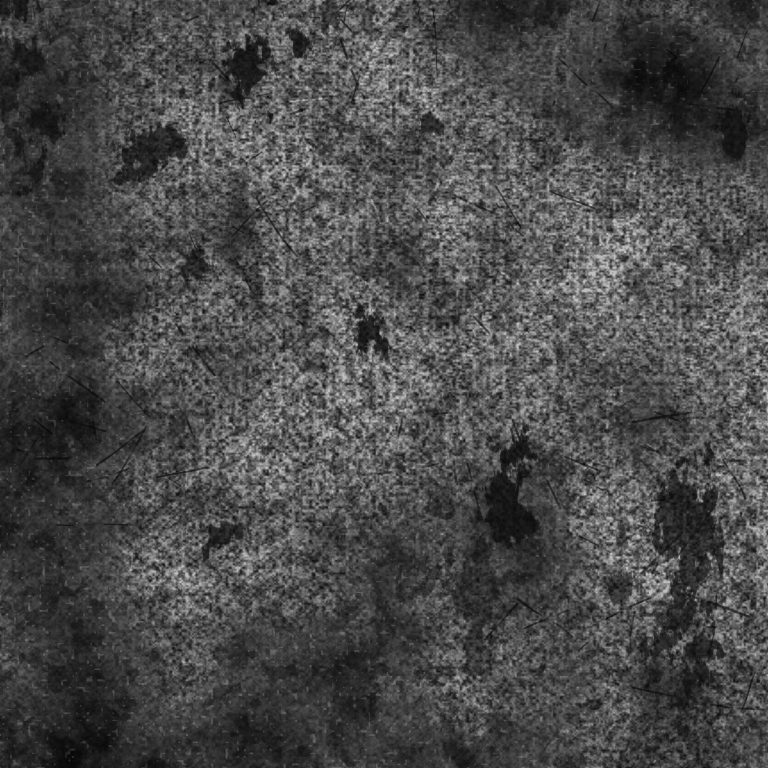
Give the GLSL for this texture, as a Shadertoy shader.

```glsl
// Worn dark grey metal or plaster: cloudy tone under fine speckled grain,
// with ragged black stains, small pits and clusters of thin scratches.
// Value noise gives the surface; loops scatter the stains and scratches.

float hash(vec2 p) {
    return fract(sin(dot(p, vec2(127.1, 311.7))) * 43758.5453);
}

float noise(vec2 p) {
    vec2 i = floor(p), f = fract(p);
    f = f * f * (3.0 - 2.0 * f);
    return mix(mix(hash(i), hash(i + vec2(1, 0)), f.x),
               mix(hash(i + vec2(0, 1)), hash(i + vec2(1, 1)), f.x), f.y);
}

float fbm(vec2 p) {
    float sum = 0.0, amp = 0.516;
    for (int i = 0; i < 5; i++) {
        sum += amp * noise(p);
        p = mat2(1.6, 1.2, -1.2, 1.6) * p + 7.3;
        amp *= 0.5;
    }
    return sum;
}

float segmentDistance(vec2 p, vec2 dir, float halfLength) {
    return length(p - dir * clamp(dot(p, dir), -halfLength, halfLength));
}

// Ragged black patches, mostly in the upper half, some drawn out downwards
float stains(vec2 p) {
    float ragged = (fbm(p * 26.0) - 0.5) * 4.0 + (fbm(p * vec2(130, 60)) - 0.5) * 2.0;
    float mask = 0.0;
    for (int i = 0; i < 18; i++) {
        float id = float(i);
        float drop = hash(vec2(id, 2.0));
        vec2 centre = vec2(fract(id * 0.618 + 0.39), 1.0 - 0.85 * drop * sqrt(drop));
        float radius = 0.012 + 0.018 * hash(vec2(id, 3.0));
        float stretch = 1.0 + 3.5 * pow(hash(vec2(id, 4.0)), 2.0);
        float d = length((p - centre) / vec2(radius, radius * stretch)) - 1.0 + ragged;
        float strength = 0.5 + 0.5 * hash(vec2(id, 5.0));
        mask = max(mask, strength * smoothstep(0.25, -0.25, d));
    }
    return mask;
}

// Signed scratches: positive cuts are dark, negative ones are pale
float scratches(vec2 p, float pixel) {
    p += (vec2(noise(p * 22.0), noise(p * 22.0 + 40.0)) - 0.5) * 0.006;
    float cuts = 0.0;
    for (int i = 0; i < 144; i++) {
        float id = float(i), cluster = floor(id / 8.0);
        vec2 centre = vec2(hash(vec2(cluster, 11.0)), hash(vec2(cluster, 12.0)));
        centre += (vec2(hash(vec2(id, 13.0)), hash(vec2(id, 14.0))) - 0.5) * 0.24;
        float angle = 3.14 * hash(vec2(cluster, 15.0)) + 0.7 * (hash(vec2(id, 16.0)) - 0.5);
        angle += 1.57 * step(0.7, hash(vec2(id, 17.0)));
        float halfLength = 0.008 + 0.045 * pow(hash(vec2(id, 18.0)), 2.0);
        float width = 0.0004 + 0.0009 * hash(vec2(id, 19.0));
        float d = segmentDistance(p - centre, vec2(cos(angle), sin(angle)), halfLength);
        float line = 1.0 - smoothstep(width - 0.5 * pixel, width + pixel, d);
        cuts += line * (hash(vec2(id, 20.0)) < 0.85 ? 0.75 : -0.4);
    }
    return clamp(cuts, -0.4, 0.8) * smoothstep(0.25, 0.55, noise(p * 70.0));
}

void mainImage(out vec4 fragColor, in vec2 fragCoord) {
    vec2 p = fragCoord / iResolution.y;
    float pixel = 1.0 / iResolution.y;

    // Broad clouds and darker smudges
    float cloud = fbm(p * 5.0 + 3.7);
    float smudge = smoothstep(0.52, 0.72, fbm(p * vec2(13, 10) + 21.0));
    float tone = 0.325 + 0.6 * (cloud - 0.5) - 0.09 * smudge;

    // Fine grain, calmer where the surface is dark and smooth
    float grain = 0.6 * noise(p * 230.0) + 0.4 * noise(p * 430.0 + 9.0) - 0.5;
    float roughness = mix(0.9, 1.8, smoothstep(0.35, 0.55, cloud));
    float shade = tone * (1.0 + roughness * grain);

    // Small pits and pale flecks
    shade *= 1.0 - 0.3 * smoothstep(0.56, 0.66, fbm(p * 48.0 + 5.0));
    shade += 0.13 * smoothstep(0.76, 0.95, noise(p * 210.0 + 60.0));

    // Scratches, then stains that keep a trace of the grain
    shade *= 1.0 - 0.75 * scratches(p, pixel);
    shade = mix(shade, 0.07 + 0.08 * grain, 0.9 * stains(p));

    fragColor = vec4(vec3(clamp(shade, 0.03, 0.75)), 1.0);
}
```
